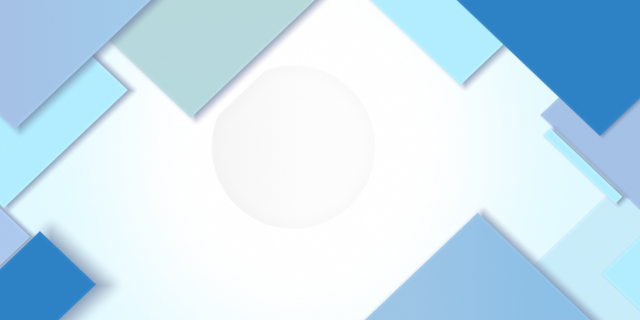
A WebGL 1 fragment shader for this background:

```glsl
precision highp float;
// Overlapping diagonal paper panels in blues around a softly glowing white centre.
// Panels are boxes in a slanted frame (x: up-right, y: down-right), painted
// back to front, each with a blurred shadow; a clipped faint disc sits behind.
uniform vec2 u_resolution;

const float SLANT = 0.95;              // rise of the panel edges per unit of x
const float SLANT_SCALE = 0.72;        // slanted units to canvas heights
const float FAR = 4.0;                 // bound of sides that leave the canvas
const vec2 GLOW_CENTRE = vec2(0.95, 0.55);
const vec2 DISC_CENTRE = vec2(0.917, 0.540);
const float DISC_RADIUS = 0.255;
const float DISC_CUT = 0.008;          // slanted line that clips the disc
const float GRAIN = 0.004;

const vec3 WHITE = vec3(0.998);
const vec3 ICE = vec3(0.885, 0.980, 1.0);
const vec3 CYAN = vec3(0.695, 0.930, 1.0);
const vec3 SAGE = vec3(0.715, 0.850, 0.865);
const vec3 LAVENDER = vec3(0.645, 0.760, 0.900);
const vec3 SKY = vec3(0.610, 0.770, 0.900);
const vec3 MIST = vec3(0.785, 0.925, 0.975);
const vec3 COBALT = vec3(0.175, 0.510, 0.775);
const vec3 SHADOW = vec3(0.420, 0.480, 0.610);

float hash(vec2 p) {
  vec3 h = fract(p.xyx * vec3(0.1031, 0.1030, 0.0973));
  h += dot(h, h.yzx + 33.33);
  return fract((h.x + h.y) * h.z);
}

// Signed distance to a box with corners lo and hi in the slanted frame
float boxDistance(vec2 q, vec2 lo, vec2 hi) {
  vec2 d = abs(q - 0.5 * (lo + hi)) - 0.5 * (hi - lo);
  return SLANT_SCALE * (length(max(d, 0.0)) + min(max(d.x, d.y), 0.0));
}

// Lay a shadow, then the panel, over what is already painted
vec3 panel(vec3 base, vec2 q, vec2 lo, vec2 hi, vec3 tint, float depth) {
  float shade = boxDistance(q - depth * vec2(0.6, 0.7), lo, hi);
  float shadow = 1.0 - smoothstep(-depth, depth, shade);
  base = mix(base, SHADOW, 0.8 * shadow);
  float edge = boxDistance(q, lo, hi);
  float aa = 0.8 / u_resolution.y;
  float rim = 0.025 * smoothstep(-0.012, 0.0, edge);
  return mix(base, tint + rim, 1.0 - smoothstep(-aa, aa, edge));
}

// White glow fading to ice blue at the sides
vec3 backdrop(vec2 p) {
  float r = length((p - GLOW_CENTRE) * vec2(1.0, 0.88));
  return mix(WHITE, ICE, smoothstep(0.34, 0.88, r));
}

// Faint disc, greyer towards its clipped upper-left side
vec3 disc(vec3 base, vec2 p, vec2 q) {
  float d = length(p - DISC_CENTRE) - DISC_RADIUS;
  float clipped = max(d, SLANT_SCALE * (DISC_CUT - q.y));
  float aa = 1.0 / u_resolution.y;
  float side = 1.0 - smoothstep(-0.25, 0.1, p.x - DISC_CENTRE.x);
  float rim = smoothstep(-0.05, 0.0, clipped);
  float grey = 0.008 + 0.022 * side + 0.012 * rim;
  return base - grey * (1.0 - smoothstep(-aa, aa, clipped));
}

void main() {
  vec2 p = gl_FragCoord.xy / u_resolution.y;
  vec2 q = vec2(SLANT * p.x + p.y, SLANT * p.x - p.y);
  vec3 col = disc(backdrop(p), p, q);

  // Left group
  vec3 leftTint = mix(LAVENDER, SKY + 0.02, smoothstep(0.0, 0.4, p.x));
  vec3 sageTint = SAGE + vec3(0.03, 0.0, -0.02) * (p.y - 0.8);
  col = panel(col, q, vec2(-FAR, -FAR), vec2(0.350, -0.170), LAVENDER + 0.03, 0.015);
  col = panel(col, q, vec2(0.362, -FAR), vec2(1.098, -0.339), CYAN, 0.020);
  col = panel(col, q, vec2(1.198, -0.552), vec2(FAR, -0.065), sageTint, 0.024);
  col = panel(col, q, vec2(0.638, -FAR), vec2(FAR, -0.552), leftTint, 0.026);
  col = panel(col, q, vec2(-FAR, -0.159), vec2(0.396, 0.174), COBALT, 0.052);

  // Right group
  col = panel(col, q, vec2(2.100, -FAR), vec2(FAR, 0.633), CYAN, 0.022);
  col = panel(col, q, vec2(1.755, 1.414), vec2(2.250, FAR), MIST, 0.010);
  col = panel(col, q, vec2(2.245, 0.964), vec2(FAR, FAR), LAVENDER, 0.012);
  col = panel(col, q, vec2(2.356, -FAR), vec2(FAR, 1.206), COBALT, 0.012);
  col = panel(col, q, vec2(2.190, 1.036), vec2(2.233, 1.463), CYAN, 0.016);
  col = panel(col, q, vec2(1.930, 1.641), vec2(FAR, FAR), CYAN, 0.010);

  // Bottom panel, bluer towards the right
  vec3 bottomTint = SKY - vec3(0.06, 0.02, 0.0) * smoothstep(1.25, 1.75, p.x);
  col = panel(col, q, vec2(-FAR, 1.083), vec2(1.753, FAR), bottomTint, 0.026);

  col += GRAIN * (hash(floor(p * 256.0)) - 0.5);
  gl_FragColor = vec4(col, 1.0);
}
```
